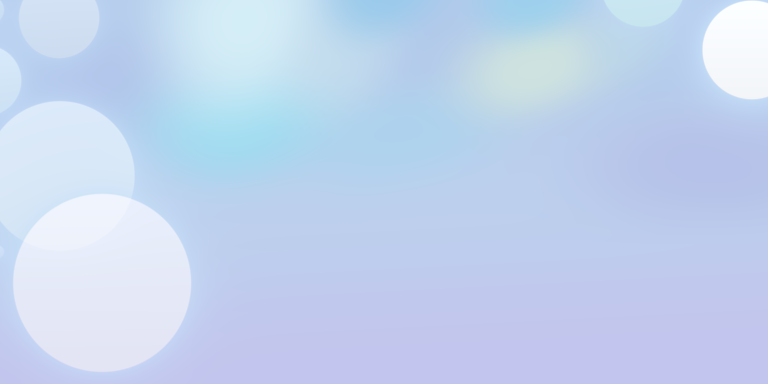
This background is drawn by a WebGL 2 fragment shader. Its source:

```glsl
#version 300 es
precision highp float;

uniform vec2 u_resolution;
out vec4 fragColor;

#define GLOW_COUNT 10
#define DISC_COUNT 8
#define SLANT 0.22
#define DRIFT 0.012
#define HALO_WIDTH 0.042
#define HALO_COLOR vec3(0.78, 0.88, 0.98)
#define LILAC vec3(0.762, 0.772, 0.930)
#define MIST vec3(0.738, 0.815, 0.928)
#define SKY vec3(0.700, 0.790, 0.920)

// Soft glows: centre xy, radii zw
const vec4 GLOW_SHAPE[GLOW_COUNT] = vec4[](
    vec4(0.22, 0.74, 0.30, 0.17), vec4(1.86, 0.58, 0.34, 0.16),
    vec4(1.05, 0.64, 0.24, 0.13), vec4(0.62, 0.69, 0.25, 0.15),
    vec4(0.63, 0.96, 0.24, 0.25), vec4(0.88, 0.87, 0.15, 0.17),
    vec4(1.00, 1.03, 0.15, 0.13), vec4(1.38, 0.82, 0.20, 0.13),
    vec4(1.39, 1.00, 0.15, 0.10), vec4(1.62, 0.89, 0.12, 0.11));

// Glow colour rgb, strength a
const vec4 GLOW_TINT[GLOW_COUNT] = vec4[](
    vec4(0.68, 0.75, 0.91, 0.70), vec4(0.71, 0.75, 0.91, 0.85),
    vec4(0.67, 0.83, 0.93, 0.75), vec4(0.61, 0.86, 0.94, 0.95),
    vec4(0.84, 0.94, 0.97, 0.95), vec4(0.79, 0.88, 0.93, 0.65),
    vec4(0.59, 0.79, 0.92, 0.90), vec4(0.82, 0.90, 0.87, 0.90),
    vec4(0.60, 0.82, 0.93, 0.85), vec4(0.74, 0.85, 0.91, 0.60));

// Discs: centre xy, radius z, halo strength w
const vec4 DISC_SHAPE[DISC_COUNT] = vec4[](
    vec4(-0.026, 0.974, 0.037, 0.35), vec4(0.154, 0.953, 0.105, 0.40),
    vec4(-0.036, 0.790, 0.092, 0.45), vec4(-0.006, 0.344, 0.017, 0.30),
    vec4(0.156, 0.542, 0.195, 0.50), vec4(0.266, 0.263, 0.232, 0.55),
    vec4(1.675, 1.040, 0.110, 0.40), vec4(1.958, 0.870, 0.129, 0.75));

// Disc colour rgb, opacity a
const vec4 DISC_TINT[DISC_COUNT] = vec4[](
    vec4(0.84, 0.91, 0.97, 0.70), vec4(0.85, 0.90, 0.96, 0.80),
    vec4(0.86, 0.93, 0.98, 0.80), vec4(0.84, 0.90, 0.98, 0.70),
    vec4(0.89, 0.94, 0.98, 0.78), vec4(0.95, 0.955, 0.985, 0.75),
    vec4(0.81, 0.93, 0.96, 0.85), vec4(0.97, 0.98, 0.99, 1.00));

// Layered sines bend the glow outlines
vec2 drift(vec2 p) {
    vec2 offset = vec2(0.0);
    float frequency = 5.0;
    for (int i = 0; i < 3; i++) {
        offset += sin(p.yx * frequency + vec2(1.3, 4.1) * float(i + 1)) * 5.0 / frequency;
        frequency *= 1.8;
    }
    return offset * DRIFT;
}

vec3 skyGradient(vec2 p) {
    float tilt = p.y - 0.05 * (p.x - 1.0);
    vec3 color = mix(LILAC, MIST, smoothstep(0.03, 0.50, tilt));
    return mix(color, SKY, smoothstep(0.50, 0.85, tilt));
}

vec3 addGlows(vec3 color, vec2 p) {
    vec2 bent = p + drift(p);
    for (int i = 0; i < GLOW_COUNT; i++) {
        vec2 q = (bent - GLOW_SHAPE[i].xy) / GLOW_SHAPE[i].zw;
        q.x -= SLANT * q.y;
        float spread = dot(q, q);
        float weight = exp(-spread * sqrt(spread + 0.1));
        color = mix(color, GLOW_TINT[i].rgb, GLOW_TINT[i].a * weight);
    }
    return color;
}

vec3 addDiscs(vec3 color, vec2 p, float edge) {
    for (int i = 0; i < DISC_COUNT; i++) {
        vec4 shape = DISC_SHAPE[i];
        vec2 q = p - shape.xy;
        float d = length(q) - shape.z;
        float inside = 1.0 - smoothstep(-edge, edge, d);
        // Halo fades outward from the rim
        float halo = shape.w * exp(-max(d, 0.0) / HALO_WIDTH) * (1.0 - inside);
        color = mix(color, HALO_COLOR, halo);
        // Faces are slightly brighter toward the top
        vec3 face = DISC_TINT[i].rgb + 0.02 * q.y / shape.z;
        color = mix(color, face, DISC_TINT[i].a * inside);
    }
    return color;
}

void main() {
    // Canvas units: height 1, width 2
    vec2 p = gl_FragCoord.xy / u_resolution * vec2(2.0, 1.0);
    float edge = 1.0 / u_resolution.y;
    vec3 color = addGlows(skyGradient(p), p);
    color = addDiscs(color, p, edge);
    fragColor = vec4(clamp(color, 0.0, 1.0), 1.0);
}
```
